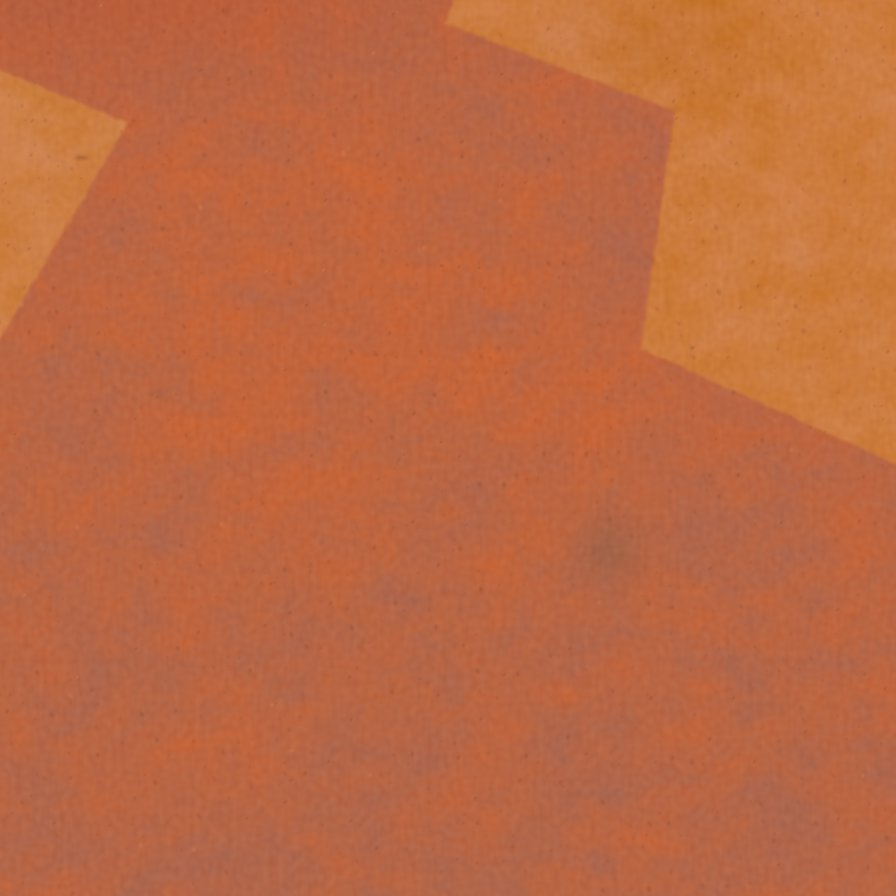
Reproduce this texture procedurally as a three.js fragment shader.

```glsl
// Weathered terracotta surface with angular ochre patches, mottling and fine specks.
varying vec2 vUv;

const vec3 CLAY_MUTED = vec3(0.685, 0.400, 0.300);
const vec3 CLAY_WARM = vec3(0.780, 0.395, 0.220);
const vec3 CLAY_RED = vec3(0.720, 0.350, 0.220);
const vec3 OCHRE_LEFT = vec3(0.800, 0.495, 0.265);
const vec3 OCHRE_RIGHT = vec3(0.800, 0.485, 0.243);
const vec3 SMUDGE_GREY = vec3(0.590, 0.385, 0.300);
const vec3 SPECK_DARK = vec3(0.520, 0.270, 0.170);
const vec3 SPECK_LIGHT = vec3(0.850, 0.560, 0.400);
const float EDGE_SOFT = 0.0034;
const float EDGE_RAGGED = 0.0024;
const float MOTTLE = 1.0;
const float GRAIN = 0.034;
const float SPECK_STRENGTH = 0.30;

vec2 hash2(vec2 p) {
  vec3 q = fract(p.xyx * vec3(0.1031, 0.1030, 0.0973));
  q += dot(q, q.yzx + 33.33);
  return fract((q.xx + q.yz) * q.zy);
}

float gradientNoise(vec2 p) {
  vec2 i = floor(p), f = fract(p);
  vec2 u = f * f * f * (f * (f * 6.0 - 15.0) + 10.0);
  vec2 e = vec2(0.0, 1.0);
  float a = dot(hash2(i) * 2.0 - 1.0, f);
  float b = dot(hash2(i + e.yx) * 2.0 - 1.0, f - e.yx);
  float c = dot(hash2(i + e.xy) * 2.0 - 1.0, f - e.xy);
  float d = dot(hash2(i + e.yy) * 2.0 - 1.0, f - e.yy);
  return mix(mix(a, b, u.x), mix(c, d, u.x), u.y);
}

float fbm(vec2 p) {
  float sum = 0.0, amp = 0.65;
  for (int i = 0; i < 4; i++) {
    sum += amp * gradientNoise(p);
    p = mat2(1.6, 1.2, -1.2, 1.6) * p + 17.3;
    amp *= 0.6;
  }
  return sum;
}

// Signed distance to the line a-b, negative on its left side.
float sideOf(vec2 p, vec2 a, vec2 b) {
  vec2 d = normalize(b - a);
  return dot(p - a, vec2(d.y, -d.x));
}

float softSpot(vec2 p, vec2 centre, vec2 radius) {
  vec2 d = (p - centre) / radius;
  return exp(-dot(d, d));
}

float fill(float dist) {
  return 1.0 - smoothstep(-EDGE_SOFT, EDGE_SOFT, dist);
}

// One jittered, soft dot in a random share of the grid cells.
float specks(vec2 p, float cells, float share, float radius) {
  vec2 g = p * cells, id = floor(g);
  vec2 pick = hash2(id + 71.0);
  vec2 d = (fract(g) - 0.25 - 0.5 * hash2(id)) / cells;
  d = vec2(d.x + d.y * (pick.y - 0.7), d.y * 0.8);
  float r = radius * (0.5 + 0.5 * pick.y);
  return step(pick.x, share) * (1.0 - smoothstep(0.0, r, length(d)));
}

void main() {
  vec2 p = vUv;
  vec2 q = p + EDGE_RAGGED * vec2(gradientNoise(p * 80.0), gradientNoise(p * 80.0 + 40.0));

  // Patch outlines
  vec2 leftTip = vec2(0.143, 0.863);
  float leftPatch = max(sideOf(q, leftTip, vec2(0.0, 0.922)),
                        sideOf(q, vec2(0.0, 0.622), leftTip));
  vec2 notch = vec2(0.753, 0.876);
  vec2 upperTip = vec2(0.497, 0.974);
  vec2 lowerTip = vec2(0.715, 0.611);
  float upperPart = max(sideOf(q, upperTip, notch), sideOf(q, vec2(0.506, 1.0), upperTip));
  float lowerPart = max(sideOf(q, notch, lowerTip), sideOf(q, lowerTip, vec2(1.0, 0.482)));
  float rightPatch = min(upperPart, lowerPart);

  // Clay: broad warm and muted zones under smaller mottling
  vec2 slanted = vec2(p.x + 0.35 * p.y, 1.35 * p.y - 0.35 * p.x);
  float cloud = fbm(slanted * 6.0 + 3.7);
  float blotch = fbm(slanted * 17.0 + 12.0);
  float warmth = 0.31 + 0.22 * smoothstep(0.1, 0.65, p.y);
  warmth += 0.24 * softSpot(p, vec2(0.42, 0.69), vec2(0.24, 0.13));
  warmth += 0.27 * softSpot(p, vec2(0.61, 0.55), vec2(0.13, 0.07));
  warmth += 0.18 * softSpot(p, vec2(0.33, 0.38), vec2(0.18, 0.12));
  warmth += 0.15 * softSpot(p, vec2(0.97, 0.36), vec2(0.09, 0.14));
  warmth -= 0.20 * softSpot(p, vec2(0.70, 0.76), vec2(0.06, 0.14));
  warmth -= 0.15 * softSpot(p, vec2(0.04, 0.53), vec2(0.08, 0.09));
  warmth += MOTTLE * (0.75 * cloud + 0.85 * blotch);
  vec3 colour = mix(CLAY_MUTED, CLAY_WARM, clamp(warmth, -0.1, 1.2));
  float redCorner = softSpot(p, vec2(0.12, 1.03), vec2(0.34, 0.11));
  colour = mix(colour, CLAY_RED, 0.65 * redCorner);
  float smudge = softSpot(p, vec2(0.677, 0.385), vec2(0.036, 0.038));
  colour = mix(colour, SMUDGE_GREY, smudge * clamp(0.65 + 0.8 * blotch, 0.0, 1.0));

  // Ochre patches with subdued staining
  vec3 stain = vec3(0.025, 0.045, 0.11) * (cloud + blotch);
  colour = mix(colour, OCHRE_LEFT + stain, fill(leftPatch));
  vec3 rightOchre = OCHRE_RIGHT + stain;
  rightOchre -= 0.022 * softSpot(p, vec2(0.72, 0.95), vec2(0.12, 0.06));
  colour = mix(colour, rightOchre, fill(rightPatch));

  // Fine grain, faint upright weave and scattered specks
  float grain = gradientNoise(p * 120.0) + 0.6 * gradientNoise(p * vec2(170.0, 40.0));
  colour += GRAIN * grain * vec3(0.8, 0.9, 0.8);
  float dark = specks(p, 42.0, 0.13, 0.0046) + 0.6 * specks(p + 5.3, 75.0, 0.12, 0.0036);
  dark += 1.3 * softSpot(p, vec2(0.091, 0.824), vec2(0.007, 0.003));
  colour = mix(colour, SPECK_DARK, SPECK_STRENGTH * min(dark, 1.3));
  colour = mix(colour, SPECK_LIGHT, SPECK_STRENGTH * specks(p + 9.1, 36.0, 0.02, 0.0045));

  gl_FragColor = vec4(colour, 1.0);
}
```
